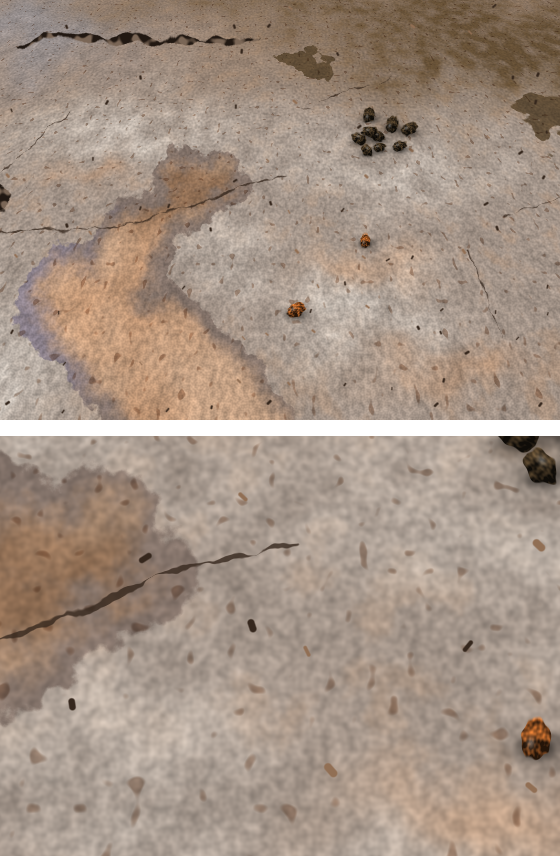
Top: the whole. Bottom: its middle third, enlarged.
Give the GLSL for this texture, as a WebGL 2 fragment shader.

```glsl
#version 300 es
precision highp float;
// Weathered concrete floor seen at a slant: mottled grey and tan cement with
// a winding rust stain, damp patches, cracks, shells and loose debris.
// Gradient noise bends distance fields; foreshortened noise gives the grain.
#define GRAIN 0.15
#define MOTTLE 0.20
#define RAGGED 0.045
#define SHELLS 9
#define CEMENT vec3(0.645, 0.585, 0.54)
#define PALE vec3(0.77, 0.735, 0.70)
#define TAN vec3(0.60, 0.50, 0.42)
#define DAMP vec3(0.37, 0.29, 0.19)
#define RUST vec3(0.76, 0.58, 0.44)
#define RIM vec3(0.50, 0.435, 0.40)
#define SOOT vec3(0.13, 0.095, 0.07)

uniform vec2 u_resolution;
out vec4 fragColor;

vec2 hash2(vec2 p) {
  vec3 q = fract(p.xyx * vec3(0.1031, 0.1030, 0.0973));
  q += dot(q, q.yzx + 33.33);
  return fract((q.xx + q.yz) * q.zy);
}
float corner(vec2 cell, vec2 offset) {
  float a = 6.2832 * hash2(cell).x;
  return dot(vec2(cos(a), sin(a)), offset);
}
float noise(vec2 p) {
  vec2 i = floor(p), f = p - i, e = vec2(1, 0);
  vec2 u = f * f * f * (f * (f * 6.0 - 15.0) + 10.0);
  return 1.4 * mix(mix(corner(i, f), corner(i + e, f - e), u.x),
    mix(corner(i + e.yx, f - e.yx), corner(i + 1.0, f - 1.0), u.x), u.y);
}
float fbm(vec2 p) {
  float sum = 0.0, amp = 0.5;
  for (int i = 0; i < 5; i++) {
    sum += amp * noise(p);
    p = mat2(1.6, 1.2, -1.2, 1.6) * p + 7.3;
    amp *= 0.5;
  }
  return sum;
}
float fill(float d) { return smoothstep(1.0, -1.0, d * u_resolution.y); }
// Soft spot: centre in xy, radii in zw
float spot(vec2 p, float x, float y, float rx, float ry) {
  p = (p - vec2(x, y)) / vec2(rx, ry);
  return exp(-dot(p, p));
}
float capsule(vec2 p, vec4 s, float r) {
  vec2 d = s.zw - s.xy;
  p -= s.xy;
  return length(p - d * clamp(dot(p, d) / dot(d, d), 0.0, 1.0)) - r;
}
float blend(float a, float b) {
  float h = max(0.05 - abs(a - b), 0.0);
  return min(a, b) - 5.0 * h * h;
}
float stain(vec2 p) {
  float d = capsule(p, vec4(0.43, 0.575, 0.53, 0.575), 0.062);
  d = blend(d, capsule(p, vec4(0.45, 0.53, 0.36, 0.46), 0.055));
  d = blend(d, capsule(p, vec4(0.33, 0.42, 0.27, 0.3), 0.105));
  d = blend(d, capsule(p, vec4(0.19, 0.27, 0.25, 0.22), 0.145));
  d = blend(d, capsule(p, vec4(0.36, 0.14, 0.52, -0.05), 0.185));
  return d + RAGGED * fbm(p * 11.0) + 0.016 * fbm(p * 48.0);
}
// Lump with contact shadow, growth bands and a wet highlight
vec3 lump(vec3 col, vec2 p, float r, float a, vec3 tint) {
  vec2 q = mat2(cos(a), -sin(a), sin(a), cos(a)) * p / (r * vec2(1.2, 0.82));
  float d = length(q) - 1.0 + 0.25 * noise(q * 1.5 + a * 9.0);
  col *= 1.0 - 0.55 * spot(p / r, 0.1, -0.6, 1.4, 0.7);
  float light = 0.75 + 0.5 * p.y / r + 0.3 * sin(q.x * 7.0 + q.y * q.y * 2.0);
  vec3 body = tint * max(light + 0.7 * noise(q * 4.0 + a * 5.0), 0.25);
  return mix(col, body + 0.3 * spot(q, -0.25, 0.35, 0.25, 0.25), fill(d * r));
}

void main() {
  vec2 p = gl_FragCoord.xy / u_resolution.y;
  float s = 1.45 - 0.95 * p.y;
  vec2 ground = vec2(p.x - 0.667, 1.0) / s;
  float broad = fbm(ground * 5.0), mid = fbm(ground * 17.0 + 3.0);
  vec2 w = p + 0.13 * vec2(broad, fbm(p * 6.0 + 9.0));

  // Cement tones: tan far field, pale worn zones, peach and blue clouds
  vec3 col = mix(CEMENT, TAN, smoothstep(0.6, 0.95, w.y) * 0.75);
  col = mix(col, TAN, smoothstep(0.02, 0.4, mid + 0.5 * broad) * 0.6);
  float pale = spot(w, 0.85, 0.26, 0.17, 0.12) + spot(w, 0.02, 0.1, 0.17, 0.25)
    + 0.7 * spot(w, 0.95, 0.6, 0.28, 0.09) + 0.75 * spot(w, 0.3, 0.67, 0.3, 0.09)
    + 0.6 * spot(w, 0.52, 0.4, 0.13, 0.1);
  col = mix(col, PALE, clamp(pale * (0.85 + mid), 0.0, 1.0));
  float peach = spot(w, 0.22, 0.59, 0.09, 0.04) + spot(w, 0.85, 0.36, 0.14, 0.05)
    + spot(w, 1.08, 0.12, 0.2, 0.06);
  col = mix(col, RUST, min(peach, 1.0) * 0.5);
  col = mix(col, vec3(0.58, 0.58, 0.61), 0.7 * spot(w, 0.05, 0.92, 0.28, 0.1));

  // Damp ground and puddles
  float damp = spot(w, 1.22, 0.88, 0.4, 0.12) + 0.55 * spot(w, 0.75, 1.0, 0.5, 0.07);
  col = mix(col, DAMP, clamp(damp * (0.85 + 1.3 * mid), 0.0, 0.95));
  float pool = max(spot(w, 1.34, 0.71, 0.1, 0.055), spot(w, 0.7, 0.85, 0.07, 0.02));
  col = mix(col, DAMP * 0.92, smoothstep(0.33, 0.43, pool - 0.3 * mid) * 0.85);

  // Rust stain with a violet grey rim
  float d = stain(p), far = smoothstep(0.38, 0.54, p.y);
  vec3 rim = mix(RIM, vec3(0.53, 0.49, 0.54), smoothstep(0.3, 0.08, p.x + 0.2 * mid));
  vec3 rust = mix(RUST, vec3(0.56, 0.42, 0.31), far);
  rust = mix(rust, PALE * vec3(1.04, 0.94, 0.85), clamp(0.2 + broad, 0.0, 0.5));
  float core = smoothstep(0.012, 0.085, 0.07 * broad - d * (1.0 + far));
  col = mix(col, mix(rim, rust, core), smoothstep(0.004, -0.004, d) * 0.92);

  // Mottling, foreshortened sand grain and pits
  float grain = noise(ground * 105.0) + 0.7 * noise(p * 190.0);
  col *= 1.0 + MOTTLE * mid + GRAIN * grain * (1.0 - 0.4 * p.y);
  col *= 1.0 - vec3(0.2, 0.27, 0.32) * smoothstep(0.48, 0.7, noise(ground * 62.0));

  // Hairline cracks
  vec2 c = p + 0.022 * vec2(fbm(p * 13.0), fbm(p * 13.0 + 5.0));
  float line = min(capsule(c, vec4(-0.05, 0.45, 0.27, 0.455), 0.0),
    capsule(c, vec4(0.27, 0.455, 0.68, 0.585), 0.0));
  float thin = min(capsule(c, vec4(0.72, 0.74, 0.93, 0.82), 0.0),
    capsule(c, vec4(0.0, 0.59, 0.16, 0.73), 0.0));
  thin = min(thin, capsule(c, vec4(1.12, 0.4, 1.2, 0.18), 0.0));
  thin = min(thin, capsule(c, vec4(1.2, 0.48, 1.34, 0.53), 0.0));
  line = min(line, thin + 0.001) - 0.0024 * (0.6 + 1.4 * noise(p * 38.0));
  col = mix(col, SOOT * 1.6, fill(line) * 0.8);

  // Broken crevice and edge hole
  float t = clamp((p.x - 0.04) / 0.58, 0.0, 1.0);
  float axis = 0.902 + 0.017 * exp(-pow(t * 6.0 - 1.2, 2.0))
    - 0.022 * smoothstep(0.12, 0.0, t) + 0.015 * fbm(p.xx * 14.0);
  float gap = abs(p.y - axis) - 0.013 * sqrt(max(sin(3.1415 * t), 0.0)) * (0.75 + 1.2 * noise(p * 22.0));
  gap = max(gap, abs(p.x - 0.33) - 0.29);
  gap = min(gap, length(p - vec2(-0.005, 0.525)) - 0.03 + 0.02 * mid);
  float rubble = smoothstep(-0.1, 0.4, noise(p * 45.0) + (axis - p.y) * 25.0 * step(0.7, p.y));
  col = mix(col, mix(SOOT, TAN * 0.8, rubble), fill(gap));

  // Scattered chips and leaf crumbs
  vec2 cell = floor(p / 0.06), h = hash2(cell + 11.0), k = hash2(cell + 47.0);
  vec2 at = (cell + 0.25 + 0.5 * h) * 0.06;
  float chip = capsule(p, vec4(at, at + (k.yx - 0.5) * 0.012), 0.0012 + 0.002 * h.y);
  vec3 crumb = mix(SOOT * 1.6, RUST * 0.75, step(0.7, k.y));
  col = mix(col, crumb, fill(chip) * step(k.x, 0.22));

  // Clustered shells, then ochre stones
  for (int i = 0; i < SHELLS; i++) {
    float n = float(i), a = n * 2.4;
    vec2 r = hash2(vec2(n * 3.7 + 2.0, 8.0));
    vec2 o = vec2(cos(a) * 0.09, sin(a) * 0.06) * sqrt(n / float(SHELLS)) * (0.6 + 0.5 * r.x);
    col = lump(col, p - vec2(0.9, 0.675) - o, 0.012 + 0.005 * r.y, r.x * 3.0 - 1.5, DAMP * 0.65);
  }
  for (float n = 0.0; n < 2.0; n++)
    col = lump(col, p - vec2(0.705, 0.262) - n * vec2(0.165), 0.019 - 0.005 * n, 0.5 + n, vec3(0.56, 0.31, 0.13));
  fragColor = vec4(clamp(col, 0.0, 1.0), 1.0);
}
```
